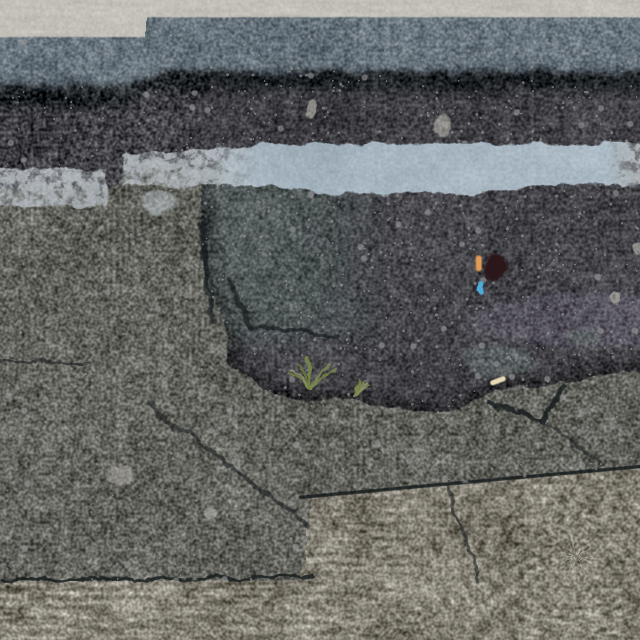
Write a WebGL 1 fragment shader that draws this texture.

```glsl
precision highp float;
// Weathered street edge: kerb, painted stripe, muddy pothole and brushed concrete slab.
uniform vec2 u_resolution;

#define ASPHALT vec3(.385, .39, .365)
#define MUD vec3(.265, .265, .285)
#define RUBBLE vec3(.315, .345, .345)
#define PAINT vec3(.65, .71, .75)
#define KERB_FACE vec3(.41, .455, .49)
#define KERB_TOP vec3(.76, .75, .72)
#define SLAB vec3(.5, .485, .44)
#define SHADOW vec3(.07, .09, .1)
#define GRAIN .24
#define ROUGH .014
#define SOFT .002

float hash(vec2 p) { return fract(sin(dot(p, vec2(127.1, 311.7))) * 43758.5); }

vec2 gradient(vec2 cell) {
  float a = 6.2832 * hash(cell);
  return vec2(cos(a), sin(a));
}

float noise(vec2 p) {
  vec2 i = floor(p), f = fract(p), e = vec2(1, 0);
  vec2 u = f * f * (3. - 2. * f);
  float low = mix(dot(gradient(i), f), dot(gradient(i + e), f - e), u.x);
  float high = mix(dot(gradient(i + e.yx), f - e.yx), dot(gradient(i + 1.), f - 1.), u.x);
  return mix(low, high, u.y);
}

float fbm(vec2 p) {
  float sum = 0., amp = .6;
  for (int i = 0; i < 4; i++) {
    sum += amp * noise(p);
    p = p * 2.03 + 17.3;
    amp *= .55;
  }
  return sum;
}

float above(float d) { return smoothstep(-SOFT, SOFT, d); }

// Segment from s.xy to s.zw
float line(vec2 p, vec4 s, float w) {
  vec2 d = s.zw - s.xy;
  float t = clamp(dot(p - s.xy, d) / dot(d, d), 0., 1.);
  return 1. - smoothstep(w * .4, w + .001, length(p - s.xy - d * t));
}

// Ellipse at e.xy with radii e.zw
float spot(vec2 p, vec4 e) { return 1. - smoothstep(.75, 1.1, length((p - e.xy) / e.zw)); }

void main() {
  vec2 p = gl_FragCoord.xy / u_resolution;
  float x = p.x, y = p.y;
  vec2 warp = vec2(fbm(p * 28.), fbm(p * 28. + 40.));
  vec2 q = p + ROUGH * warp;
  float broad = fbm(p * 7.);
  float grain = noise(p * 210.) + .7 * noise(p * 110.) + .5 * noise(p * 45.);

  // Asphalt and pothole
  float rim = .44 - .063 * smoothstep(.33, .45, x) - .022 * smoothstep(.5, .69, x)
    + .04 * smoothstep(.69, .8, x) + .023 * smoothstep(.8, 1., x);
  float side = .36 - .045 * smoothstep(.44, .6, y);
  float depth = min(q.y - rim, q.x - side), hole = above(depth);
  float rubble = smoothstep(.64, .44, x + .15 * broad);
  rubble = (1. - smoothstep(.44, .64, x + .15 * broad)) * smoothstep(.44, .5, y);
  vec3 mud = mix(MUD, RUBBLE, rubble);
  mud += vec3(.08, .07, .09) * spot(q, vec4(.92, .5, .2, .045));
  mud = mix(mud, RUBBLE + .05, .8 * spot(q, vec4(.78, .435, .06, .028)));
  mud = mix(mud, RUBBLE + .05, .7 * spot(q, vec4(.91, .475, .03, .015)));
  mud *= .6 + .4 * smoothstep(0., .035, depth);
  vec3 col = mix(ASPHALT, mud, hole);

  // Gutter dirt and worn paint
  float right = smoothstep(.18, .195, q.x);
  float paintTop = mix(.735, .762 + .014 * smoothstep(.19, .45, x), right);
  float paintLow = mix(.678, .71 - .012 * smoothstep(.4, .53, x)
    + .014 * smoothstep(.72, .9, x), right);
  col = mix(col, MUD - .02, above(q.y - .5 * (paintTop + paintLow)));
  float paint = above(paintTop - q.y) * above(q.y - paintLow) * above(abs(q.x - .18) - .01);
  float worn = 1. - smoothstep(.3, .43, x) + smoothstep(.94, 1., x);
  paint *= 1. - .6 * worn * smoothstep(0., .35, fbm(p * 60.) + .08);
  paint = max(paint, .7 * spot(q, vec4(.25, .685, .027, .018)));
  col = mix(col, mix(PAINT, vec3(.66), .6 * worn), paint);

  // Kerb with its ragged shadow
  float lift = q.y - mix(.86, .885, smoothstep(.18, .26, x)) - .012 * warp.x;
  float face = smoothstep(-.008, .008, lift);
  col = mix(col, KERB_FACE, face);
  col = mix(col, SHADOW, .88 * exp(-pow(abs(lift + .01) / .015, 2.)));
  float top = above(y + .001 * warp.x - mix(.942, .973, above(x - .228)));

  // Brushed concrete slab
  float joint = mix(.093, .179 + .091 * x, smoothstep(.465, .49, q.x));
  float slab = above(joint - y + SOFT * warp.y);
  vec2 v = p - vec2(.9, .13);
  float arcs = noise(vec2(length(v * vec2(.8, 1)) * 130., atan(v.y, -v.x) * 7.));
  float strokes = mix(noise(p * vec2(22, 130)), arcs, smoothstep(.58, .75, x));
  col = mix(col, SLAB + .22 * strokes + .1 * broad, slab) + .08 * broad;
  col += GRAIN * grain * (1. - .7 * paint) * (1. - .25 * max(hole, face));
  col = mix(col, KERB_TOP + .05 * grain + .04 * noise(p * vec2(8, 120)), top);

  // Joints and cracks
  float crack = line(p, vec4(.47, .223, 1, .271), .003);
  crack += line(q, vec4(0, .093, .49, .099), .003);
  crack += .7 * line(q, vec4(.23, .37, .48, .18), .004);
  crack += .7 * line(q, vec4(0, .437, .14, .432), .003);
  crack += .7 * line(q, vec4(.7, .24, .75, .09), .003);
  crack += line(q, vec4(.88, .395, .85, .345), .005);
  crack += line(q, vec4(.85, .345, .76, .37), .004);
  crack += .6 * line(q, vec4(.85, .345, .94, .275), .003);
  crack += .8 * line(q, vec4(.315, .65, .33, .5), .005);
  crack += .8 * line(q, vec4(.36, .56, .39, .49), .006);
  crack += .8 * line(q, vec4(.39, .49, .53, .475), .004);
  col = mix(col, SHADOW, .8 * min(crack, 1.));

  // Scattered grit and larger stones
  for (int i = 0; i < 3; i++) {
    vec2 g = p * (38. + 42. * float(i)), id = floor(g);
    vec2 c = .3 + .4 * vec2(hash(id + 5.), hash(id + 7.));
    float grit = 1. - smoothstep(.12, .24, length(fract(g) - c));
    grit *= step(.955 - .025 * hole, hash(id + 9.)) * (1. - max(top, max(paint, slab)));
    col = mix(col, vec3(.58), .65 * grit);
  }
  float stone = spot(q, vec4(.485, .828, .01, .014)) + spot(q, vec4(.69, .802, .014, .017))
    + spot(q, vec4(.33, .196, .013, .009)) + spot(q, vec4(.19, .255, .02, .015))
    + spot(q, vec4(.96, .534, .01, .008)) + spot(q, vec4(.995, .612, .01, .012));
  col = mix(col, vec3(.6, .59, .57) + .1 * grain, .85 * stone);

  // Litter and weeds
  col = mix(col, vec3(.17, .09, .1), spot(q, vec4(.772, .582, .018, .022)));
  col = mix(col, vec3(.88, .61, .34), line(p, vec4(.748, .581, .748, .596), .006));
  col = mix(col, vec3(.3, .68, .86), spot(q, vec4(.753, .55, .006, .011)));
  col = mix(col, vec3(.9, .85, .72), line(p, vec4(.77, .402, .786, .408), .005));
  for (int i = 0; i < 12; i++) {
    float k = float(i), tuft = step(6.5, k), a = .5 + 2.2 * hash(vec2(k, 2));
    vec2 root = mix(vec2(.49, .395), vec2(.557, .382), tuft);
    vec2 tip = root + mix(.045, .022, tuft) * vec2(cos(a), sin(a));
    vec3 blade = mix(vec3(.6, .6, .46), vec3(.4, .49, .2), hash(vec2(k, 8)));
    col = mix(col, blade, .8 * line(q, vec4(root, tip), SOFT));
  }
  gl_FragColor = vec4(clamp(col, 0., 1.), 1);
}
```
